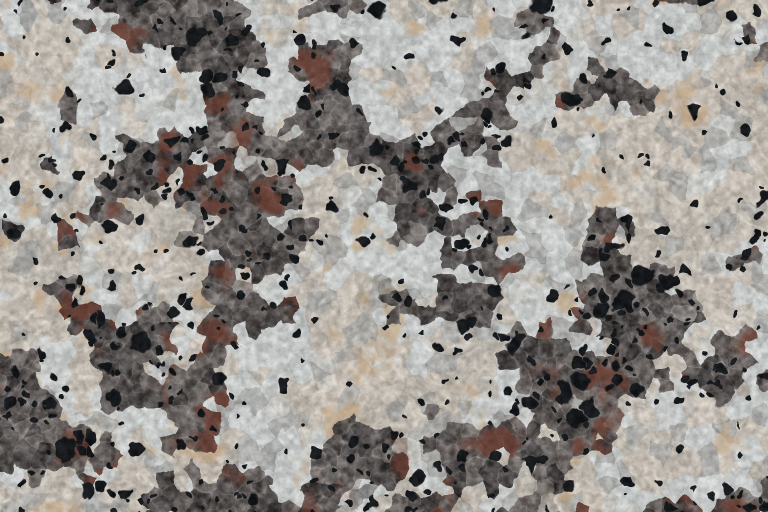
Write a Shadertoy shader that draws this texture.

```glsl
// Polished granite: cream and white feldspar, clustered smoky quartz, black mica.
// Warped Voronoi grains get a mineral from a low-frequency cluster field;
// mica is scattered in three sizes, and fine noise adds veins, streaks and rust.

const vec3 CREAM  = vec3(0.765, 0.735, 0.695);
const vec3 WHITE  = vec3(0.775, 0.795, 0.795);
const vec3 GREY   = vec3(0.635, 0.635, 0.625);
const vec3 SMOKE_DARK  = vec3(0.215, 0.205, 0.205);
const vec3 SMOKE_LIGHT = vec3(0.490, 0.465, 0.450);
const vec3 MICA   = vec3(0.075, 0.085, 0.095);
const vec3 RUST   = vec3(0.43, 0.23, 0.18);
const vec3 OCHRE  = vec3(0.76, 0.63, 0.48);

const float CLUSTER_SCALE  = 7.5;   // features per canvas height
const float QUARTZ_SCALE   = 35.0;
const float FELDSPAR_SCALE = 11.0;
const float WHITE_SCALE    = 30.0;
const float QUARTZ_LEVEL   = 0.572; // higher gives less quartz
const float WARP           = 0.022;
const int   SAMPLES        = 2;     // antialiasing grid per axis

struct Grain { vec2 centre; float id; float dist; float edge; };

float hash(vec2 p) {
    vec3 q = fract(p.xyx * 0.1031);
    q += dot(q, q.yzx + 33.33);
    return fract((q.x + q.y) * q.z);
}

float noise(vec2 p) {
    vec2 i = floor(p), f = fract(p);
    f = f * f * (3.0 - 2.0 * f);
    return mix(mix(hash(i), hash(i + vec2(1, 0)), f.x),
               mix(hash(i + vec2(0, 1)), hash(i + vec2(1, 1)), f.x), f.y);
}

float fbm(vec2 p) {
    float sum = 0.0, amp = 0.57;
    for (int i = 0; i < 3; i++) {
        sum += amp * noise(p);
        p = mat2(1.6, 1.2, -1.2, 1.6) * p + 17.3;
        amp *= 0.5;
    }
    return sum;
}

// Nearest Voronoi grain; dist and edge are in cell units, centre in canvas units
Grain voronoi(vec2 p, float scale) {
    p *= scale;
    vec2 cell = floor(p);
    Grain g = Grain(vec2(0), 0.0, 9.0, 0.0);
    float second = 9.0;
    for (int y = -1; y <= 1; y++)
    for (int x = -1; x <= 1; x++) {
        vec2 c = cell + vec2(x, y);
        vec2 site = c + vec2(hash(c + 3.7), hash(c + 71.2));
        float d = length(p - site);
        if (d < g.dist) {
            second = g.dist;
            g = Grain(site / scale, hash(c + 129.5), d, 0.0);
        } else second = min(second, d);
    }
    g.edge = second - g.dist;
    return g;
}

float cluster(vec2 p) { return fbm(p * CLUSTER_SCALE + 41.0); }

// Black flakes, denser around the quartz clusters
float flakes(vec2 p, float scale, float share) {
    Grain g = voronoi(p + scale, scale);
    float density = mix(0.45, 2.1, smoothstep(0.42, 0.62, cluster(g.centre - scale)));
    float radius = mix(0.27, 0.6, hash(g.centre * 91.0));
    float body = smoothstep(radius + 0.05, radius - 0.05, g.dist);
    return body * smoothstep(0.0, 0.08, g.edge) * step(g.id, share * density);
}

vec3 feldspar(vec2 p, vec2 q, float grit) {
    Grain crystal = voronoi(q + 5.0, FELDSPAR_SCALE);
    Grain chip = voronoi(q + 9.0, WHITE_SCALE);
    vec3 col = mix(CREAM, GREY, 0.3 * crystal.id * crystal.id);

    // White chips gather in patches and beside the quartz
    float patchy = fbm(chip.centre * 10.0) + 0.25 * (chip.id - 0.5);
    float beside = smoothstep(0.44, 0.57, cluster(chip.centre - 9.0));
    float white = smoothstep(0.50, 0.57, patchy + 0.1 * beside);
    col = mix(col, WHITE, 0.85 * white);
    col = mix(col, GREY, 0.75 * step(0.83, fract(chip.id * 7.31)));

    // Cleavage streaks turn with each crystal
    float a = 6.283 * crystal.id;
    vec2 along = mat2(cos(a), sin(a), -sin(a), cos(a)) * q;
    float streak = noise(along * vec2(28.0, 150.0)) - 0.5;
    col += 0.10 * streak * (1.0 - 0.6 * white) + 0.27 * (grit - 0.5);
    col -= 0.06 * smoothstep(0.10, 0.0, chip.edge) * noise(p * 24.0);
    return mix(col, OCHRE, 0.6 * smoothstep(0.64, 0.80, fbm(p * 17.0 + 63.0)));
}

vec3 quartz(vec2 p, Grain g, float grit) {
    float tone = fract(g.id * 13.7);
    vec3 col = mix(SMOKE_DARK, SMOKE_LIGHT, 0.15 + 0.7 * tone);
    col += 0.38 * (grit - 0.5) + 0.16 * (fbm(p * 38.0 + 8.0) - 0.5);
    col += 0.13 * smoothstep(0.13, 0.0, g.edge) * noise(p * 45.0);
    return mix(col, RUST, 0.7 * smoothstep(0.60, 0.74, fbm(p * 15.0 + 27.0)));
}

vec3 granite(vec2 p) {
    vec2 q = p + WARP * (vec2(fbm(p * 42.0), fbm(p * 42.0 + 90.0)) - 0.5);
    float grit = fbm(p * 95.0);
    Grain g = voronoi(q, QUARTZ_SCALE);
    float level = cluster(g.centre) + 0.16 * (g.id - 0.5);
    vec3 col = feldspar(p, q, grit);
    col = mix(col, quartz(p, g, grit), smoothstep(-0.006, 0.006, level - QUARTZ_LEVEL));
    float mica = max(flakes(q, 25.0, 0.030),
                 max(flakes(q, 43.0, 0.060), flakes(q, 78.0, 0.035)));
    return mix(col, MICA + 0.12 * (grit - 0.4), mica);
}

void mainImage(out vec4 fragColor, in vec2 fragCoord) {
    vec3 sum = vec3(0);
    for (int y = 0; y < SAMPLES; y++)
    for (int x = 0; x < SAMPLES; x++) {
        vec2 offset = (vec2(x, y) + 0.5) / float(SAMPLES) - 0.5;
        sum += granite((fragCoord + offset) / iResolution.y);
    }
    fragColor = vec4(clamp(sum / float(SAMPLES * SAMPLES), 0.0, 1.0), 1.0);
}
```
